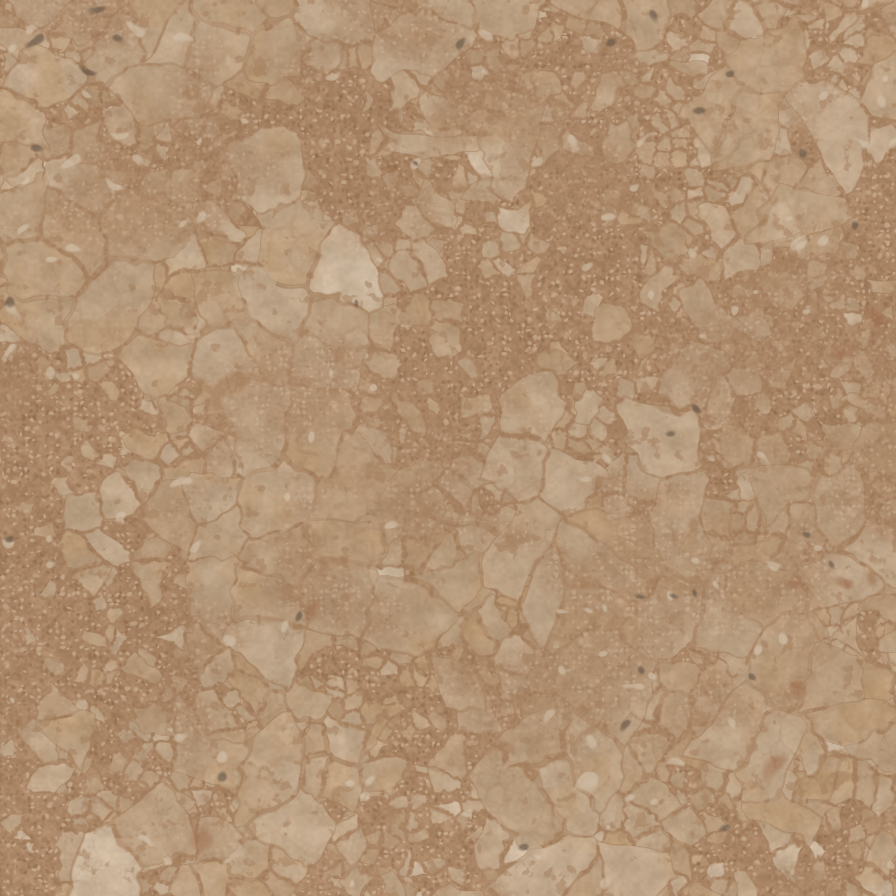
Give the GLSL for this texture, as a Shadertoy shader.

```glsl
const vec3 SAND = vec3(0.665, 0.525, 0.400);
const vec3 VEIN = vec3(0.645, 0.500, 0.370);
const vec3 STONE_TAN = vec3(0.718, 0.602, 0.478);
const vec3 STONE_PALE = vec3(0.762, 0.668, 0.562);
const vec3 CHALK = vec3(0.825, 0.755, 0.665);
const vec3 GRAIN_LIGHT = vec3(0.790, 0.680, 0.570);
const vec3 GRAIN_DARK = vec3(0.530, 0.390, 0.270);
const vec3 OCHRE = vec3(0.735, 0.580, 0.400);
const vec3 RUST = vec3(0.600, 0.400, 0.280);
const vec3 SPECK = vec3(0.400, 0.340, 0.280);

float hash(vec2 p) {
    return fract(sin(dot(p, vec2(127.1, 311.7))) * 43758.5453);
}

vec2 hash2(vec2 p) {
    return vec2(hash(p), hash(p + 57.3));
}

float noise(vec2 p) {
    vec2 i = floor(p), f = fract(p);
    f = f * f * (3.0 - 2.0 * f);
    return mix(mix(hash(i), hash(i + vec2(1, 0)), f.x),
               mix(hash(i + vec2(0, 1)), hash(i + vec2(1, 1)), f.x), f.y);
}

float fbm(vec2 p) {
    float sum = 0.0, amp = 0.533;
    for (int i = 0; i < 4; i++) {
        sum += amp * noise(p);
        p = mat2(1.6, 1.2, -1.2, 1.6) * p + 13.7;
        amp *= 0.5;
    }
    return sum;
}

vec2 warp(vec2 p, float amount) {
    return p + amount * (vec2(noise(p), noise(p + 31.4)) - 0.5);
}

// Distance to the nearest cell border, then the cell id
vec3 voronoi(vec2 p) {
    vec2 base = floor(p), nearest = vec2(0.0), id = base;
    float best = 8.0, edge = 8.0;
    for (int k = 0; k < 9; k++) {
        vec2 cell = base + vec2(k % 3 - 1, k / 3 - 1);
        vec2 d = cell + hash2(cell) - p;
        if (dot(d, d) < best) {
            best = dot(d, d);
            nearest = d;
            id = cell;
        }
    }
    for (int k = 0; k < 25; k++) {
        vec2 cell = id + vec2(k % 5 - 2, k / 5 - 2);
        vec2 d = cell + hash2(cell) - p;
        vec2 across = d - nearest;
        if (dot(across, across) > 1e-4)
            edge = min(edge, dot(0.5 * (d + nearest), normalize(across)));
    }
    return vec3(edge, id);
}

// Soft round dots in a share of the grid cells
float dots(vec2 p, float share, float radius, float blur) {
    vec2 id = floor(p);
    vec2 centre = 0.3 + 0.4 * hash2(id + 7.1);
    float size = radius * (0.6 + 0.6 * hash(id + 3.3));
    float d = length(fract(p) - centre);
    return step(hash(id + 19.9), share) * (1.0 - smoothstep(size - blur, size + blur, d));
}

vec3 sand(vec2 uv) {
    vec3 color = SAND + 0.10 * (fbm(uv * 110.0) - 0.5) + 0.07 * (noise(uv * 310.0) - 0.5);
    vec2 p = warp(uv * 150.0, 0.6);
    color = mix(color, GRAIN_DARK, 0.45 * dots(p + 40.5, 0.30, 0.30, 0.18));
    color = mix(color, GRAIN_LIGHT, 0.75 * dots(p, 0.32, 0.30, 0.16));
    return mix(color, GRAIN_LIGHT, 0.6 * dots(warp(uv * 85.0, 0.7), 0.14, 0.26, 0.12));
}

// Lays one size of broken stone, with a darker rim, over the ground
vec3 addStones(vec3 ground, vec2 uv, float scale, float share, float gap, float seed) {
    vec2 p = warp(uv * scale + seed, 0.5);
    p += 0.14 * (vec2(noise(p * 5.0), noise(p * 5.0 + 9.2)) - 0.5);
    vec3 cell = voronoi(p);
    vec2 id = cell.yz;
    float cover = fbm((id + 0.5 - seed) / scale * 6.0);
    float present = step(hash(id + 5.7), share + 1.7 * (cover - 0.5));
    float width = gap * (0.5 + 1.2 * noise(uv * 19.0 + seed));
    float inside = (cell.x - width) / scale;
    float body = smoothstep(-0.0008, 0.0022, inside);
    float rim = 1.0 - smoothstep(0.0, 0.0035, abs(inside + 0.0012));

    float tone = hash(id + 2.9);
    vec3 stone = mix(STONE_TAN, STONE_PALE, tone);
    stone = mix(stone, CHALK, 0.8 * step(0.955, hash(id + 8.8)));
    stone = mix(stone, OCHRE, 0.35 * smoothstep(0.52, 0.78, fbm(uv * 17.0 + tone * 9.0)));
    stone += 0.14 * (fbm(uv * 48.0 + tone * 20.0) - 0.5) + 0.035 * (noise(uv * 240.0) - 0.5);
    float opacity = 0.72 + 0.28 * hash(id + 4.4);
    ground = mix(ground, VEIN, 0.5 * rim * present);
    return mix(ground, stone, body * present * opacity);
}

void mainImage(out vec4 fragColor, in vec2 fragCoord) {
    vec2 uv = fragCoord / iResolution.y;
    vec3 color = sand(uv);

    // Stones from gravel to slabs
    color = addStones(color, uv, 52.0, 0.52, 0.07, 11.0);
    color = addStones(color, uv, 27.0, 0.52, 0.05, 37.0);
    color = addStones(color, uv, 14.5, 0.44, 0.03, 71.0);

    // Sandy dust, pits and chips across everything
    float dust = smoothstep(0.50, 0.72, fbm(uv * 9.0 + 3.0));
    color = mix(color, sand(uv + 0.37), 0.55 * dust);
    color = mix(color, VEIN, 0.55 * smoothstep(0.64, 0.76, fbm(uv * 75.0 + 8.0)));
    color = mix(color, CHALK, 0.65 * dots(warp(uv * 42.0, 0.9), 0.045, 0.24, 0.08));
    color = mix(color, RUST, 0.45 * dots(warp(uv * 24.0 + 5.0, 0.9), 0.015, 0.26, 0.14));
    color = mix(color, SPECK, 0.65 * dots(warp(uv * 34.0 + 2.0, 0.8), 0.014, 0.17, 0.08));

    // Broad drift of tone
    color += 0.035 * (fbm(uv * 3.5 + 21.0) - 0.5);
    fragColor = vec4(color, 1.0);
}
```
